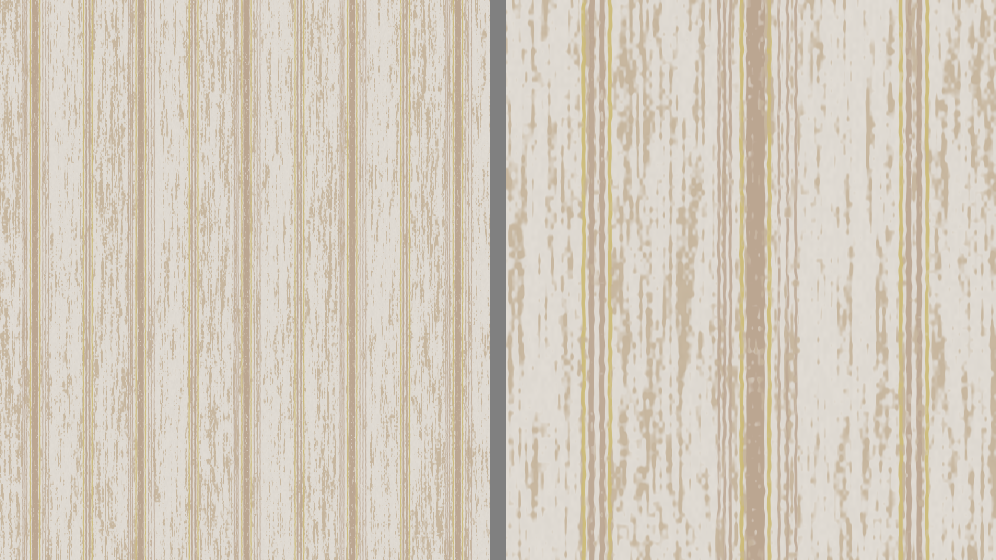
Left: the whole. Right: its middle third, enlarged.
Reproduce this pattern procedurally as a WebGL 2 fragment shader.

```glsl
#version 300 es
precision highp float;

uniform vec2 u_resolution;
out vec4 fragColor;

#define REPEATS 4.634        // stripe groups across the width
#define FIRST_CENTER 0.331   // first wide band, in periods
#define FIBRE_COLUMNS 448.0
#define FIBRE_COVER 0.50     // lower means more fibres
#define EDGE_WOBBLE 0.005
#define WEAR 0.75
#define GROUND vec3(0.875, 0.855, 0.825)
#define FIBRE vec3(0.765, 0.695, 0.595)
#define TAUPE vec3(0.735, 0.650, 0.570)
#define GOLD vec3(0.800, 0.730, 0.460)

float hash(vec2 p) {
  return fract(sin(dot(p, vec2(12.9898, 78.233))) * 43758.5453);
}

float noise(vec2 p) {
  vec2 i = floor(p), f = fract(p);
  f = f * f * (3.0 - 2.0 * f);
  return mix(mix(hash(i), hash(i + vec2(1, 0)), f.x),
             mix(hash(i + vec2(0, 1)), hash(i + vec2(1, 1)), f.x), f.y);
}

// Exact pixel coverage of a vertical line at distance d
float line(float d, float halfWidth, float halfPixel) {
  float lo = max(d - halfPixel, -halfWidth);
  float hi = min(d + halfPixel, halfWidth);
  return clamp((hi - lo) / (2.0 * halfPixel), 0.0, 1.0);
}

void main() {
  vec2 p = gl_FragCoord.xy / u_resolution.x;
  float halfPixel = 0.5 * REPEATS / u_resolution.x;

  // Fibre noise, stretched along the stripes
  vec2 column = vec2(p.x * FIBRE_COLUMNS + 0.5, p.y);
  float strand = noise(column * vec2(1.0, 55.0));
  float thread = noise(column * vec2(1.0, 9.0) + 37.0);
  float cluster = noise(column * vec2(0.3, 14.0) + 71.0);
  float grain = noise(column * vec2(1.0, 260.0) + 113.0);

  // Position in the period: wide band at 0, narrow band at 0.5
  float x = p.x * REPEATS - FIRST_CENTER;
  x += EDGE_WOBBLE * (noise(vec2(p.x * 200.0, p.y * 180.0)) - 0.5);
  float u = fract(x + 0.5) - 0.5;
  float v = fract(x) - 0.5;

  // Streaked ground, denser to the left of each wide band
  float density = 0.28 * strand + 0.27 * thread + 0.2 * cluster + 0.25 * grain;
  density -= 0.035 * sin(6.28318 * u);
  float fibre = smoothstep(FIBRE_COVER, FIBRE_COVER + 0.18, density);
  vec3 color = mix(GROUND, FIBRE, 0.9 * fibre);
  color += 0.02 * (grain - 0.5);

  // Wide band with three fine lines on either side
  float bar = line(u, 0.0285, halfPixel);
  float fine = 0.0;
  for (int i = -1; i <= 1; i++) {
    float k = float(i);
    fine = max(fine, line(u + 0.097 - 0.018 * k, 0.0046, halfPixel));
    fine = max(fine, line(u - 0.101 - 0.027 * k, 0.0042, halfPixel));
  }

  // Narrow band: a pair of taupe lines
  float pair = line(abs(v) - 0.0165, 0.0085, halfPixel);

  // Gold lines edge both bands
  float gold = max(line(abs(u) - 0.0437, 0.0058, halfPixel),
                   line(abs(v) - 0.0414, 0.0058, halfPixel));

  // Worn ink: pale flecks and broken runs
  float flecks = smoothstep(0.62, 0.85, 0.6 * grain + 0.4 * strand);
  float breaks = smoothstep(0.50, 0.80, 0.5 * strand + 0.5 * grain);
  float ink = 1.0 - WEAR * flecks;
  color = mix(color, TAUPE, bar * ink);
  color = mix(color, TAUPE, pair * ink * 0.92);
  color = mix(color, TAUPE, fine * (1.0 - WEAR * breaks) * 0.85);
  color = mix(color, GOLD, gold * (1.0 - 0.6 * WEAR * breaks) * 0.92);

  fragColor = vec4(color, 1.0);
}
```
